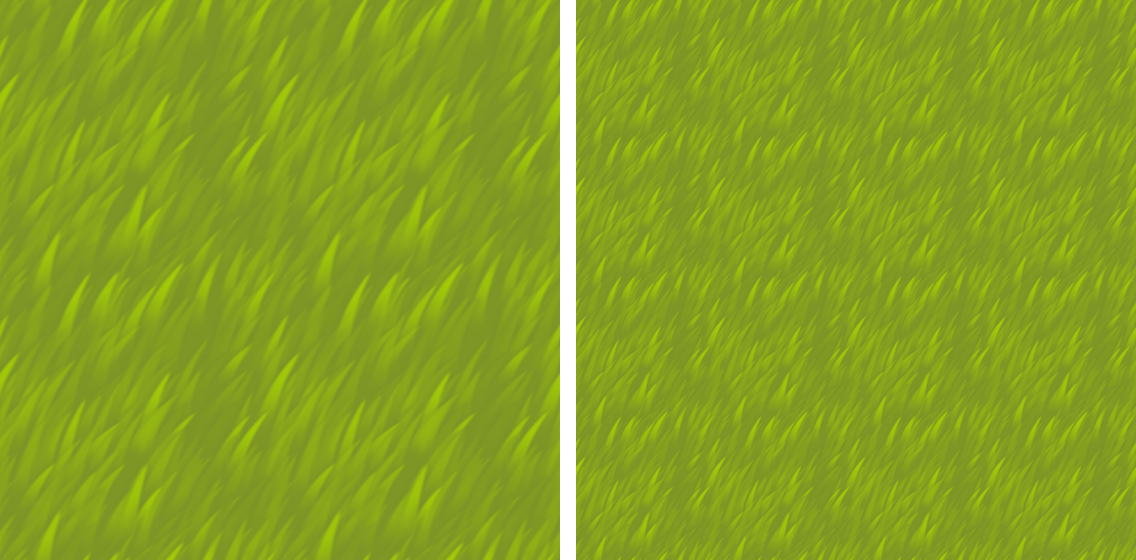
Left, the tile; right, the same tile 2 across and 2 down.
Reproduce this texture procedurally as a WebGL 1 fragment shader.

```glsl
precision highp float;

uniform vec2 u_resolution;

// Layout: sizes below are in cells
const float TILES = 2.0;            // repeats across the canvas
const float CELLS = 5.0;            // cells across one repeat
const int LAYERS = 9;

// Blade shape
const vec2 LENGTH_RANGE = vec2(0.85, 1.6);
const vec2 LEAN_RANGE = vec2(0.38, 0.72);
const vec2 WIDTH_RANGE = vec2(0.12, 0.18);
const float BEND = 1.8;
const float TAPER = 0.7;
const float SOFTNESS = 0.045;

// Shading: tone runs from 0 (shade) to 1 (lit tip)
const vec3 SHADE_COLOR = vec3(0.475, 0.56, 0.16);
const vec3 LIT_COLOR = vec3(0.64, 0.80, 0.02);
const float GROUND_TONE = 0.12;
const float SHADOW_TONE = 0.0;
const float SHADOW_STRENGTH = 0.36;
const float SHADOW_SPREAD = 0.06;
const float OPACITY = 0.92;
const vec2 TONE_RANGE = vec2(0.2, 0.66);
const vec2 BRIGHT_RANGE = vec2(0.85, 1.05);
const float BRIGHT_CHANCE = 0.05;
const float TOP_BRIGHT_CHANCE = 0.38;
const vec2 CLUMP_RANGE = vec2(0.65, 1.35);

float hash(vec3 v) {
  return fract(sin(dot(v, vec3(127.1, 311.7, 74.7))) * 43758.5453);
}

float pick(vec2 range, float amount) {
  return mix(range.x, range.y, amount);
}

vec2 wrapCell(vec2 cell) {
  return floor(mod(cell + 0.5, CELLS));
}

// Smooth noise that wraps with the tile
float clumpNoise(vec2 p) {
  vec2 cell = floor(p);
  vec2 f = smoothstep(0.0, 1.0, p - cell);
  float a = hash(vec3(wrapCell(cell), 31.0));
  float b = hash(vec3(wrapCell(cell + vec2(1.0, 0.0)), 31.0));
  float c = hash(vec3(wrapCell(cell + vec2(0.0, 1.0)), 31.0));
  float d = hash(vec3(wrapCell(cell + 1.0), 31.0));
  return mix(mix(a, b, f.x), mix(c, d, f.x), f.y);
}

// Soft band of the given half width around the blade's centre line
float band(float offset, float halfWidth, float softness) {
  return 1.0 - smoothstep(halfWidth - softness, halfWidth + softness, abs(offset));
}

// Paints one blade, rooted at the origin of q, over the tone beneath
float paintBlade(float tone, vec2 q, vec3 seed, float brightChance, float clump) {
  float size = hash(seed + 0.13);
  float along = q.y / pick(LENGTH_RANGE, size);
  if (along <= 0.0 || along >= 1.0) return tone;

  float lean = pick(LEAN_RANGE, hash(seed + 0.29));
  float offset = q.x - lean * pow(along, BEND);
  float halfWidth = pick(WIDTH_RANGE, hash(seed + 0.41)) * pow(1.0 - along, TAPER);

  // Roots dissolve into the ground, tips end in a point
  float rise = smoothstep(0.0, 0.7, along);
  float tip = 1.0 - smoothstep(0.88, 1.0, along);
  float shadow = band(offset + 0.02, halfWidth + SHADOW_SPREAD, SHADOW_SPREAD + SOFTNESS);
  float body = band(offset, halfWidth, SOFTNESS);

  float level = hash(seed + 0.57);
  float bladeTone = pick(TONE_RANGE, level) * clump;
  if (hash(seed + 0.73) < brightChance) bladeTone = pick(BRIGHT_RANGE, level);

  tone = mix(tone, SHADOW_TONE, shadow * rise * tip * SHADOW_STRENGTH);
  return mix(tone, bladeTone, body * rise * tip * OPACITY);
}

void main() {
  vec2 grid = gl_FragCoord.xy / u_resolution * TILES * CELLS;
  float tone = GROUND_TONE;
  float clump = pick(CLUMP_RANGE, clumpNoise(grid));

  for (int layer = 0; layer < LAYERS; layer++) {
    float id = float(layer);
    vec2 shift = vec2(hash(vec3(id, 3.0, 7.0)), hash(vec3(id, 11.0, 5.0)));
    vec2 p = grid + shift;
    vec2 home = floor(p);
    float brightChance = layer == LAYERS - 1 ? TOP_BRIGHT_CHANCE : BRIGHT_CHANCE;

    // Blades rooted lower are nearer, so they are painted last
    for (int row = 0; row < 3; row++) {
      for (int column = 0; column < 2; column++) {
        vec2 cell = home - vec2(float(column), float(row));
        vec3 seed = vec3(wrapCell(cell), id * 1.7);
        vec2 jitter = vec2(hash(seed), hash(seed + 0.87));
        vec2 root = cell + vec2(0.2 + 0.8 * jitter.x, jitter.y);
        tone = paintBlade(tone, p - root, seed, brightChance, clump);
      }
    }
  }

  gl_FragColor = vec4(mix(SHADE_COLOR, LIT_COLOR, tone), 1.0);
}
```
